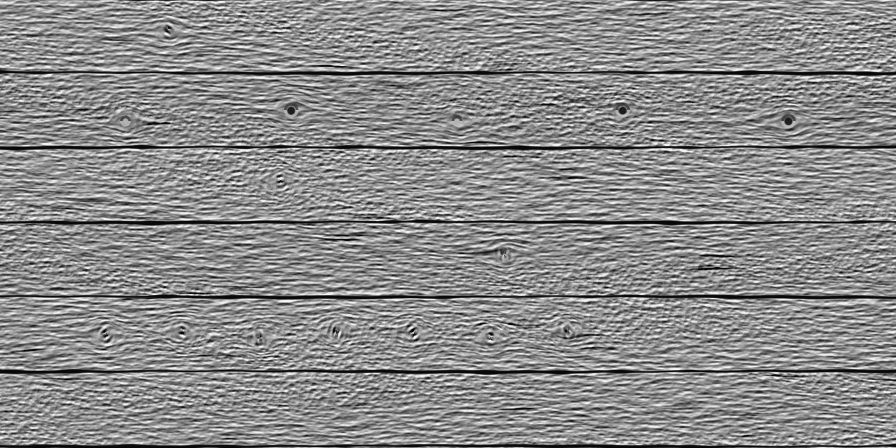
This texture map is drawn by a Shadertoy shader. Its source:

```glsl
#define PLANKS 6.0
#define GAP_WIDTH 0.0036
#define GAP_SHIFT 0.004
#define BASE_TONE 0.56
#define CONTRAST 1.15
#define LIGHT_STEP vec2(-0.0012, 0.0036)
#define FIBRE_SCALE vec2(17.0, 100.0)
#define FINE_SCALE vec2(48.0, 150.0)
#define PIT_SCALE vec2(75.0, 105.0)
#define CRACK_SCALE vec2(1.7, 42.0)
#define NAIL_RADIUS 0.012

vec2 hash2(vec2 p) {
    vec3 a = fract(p.xyx * vec3(0.1031, 0.1030, 0.0973));
    a += dot(a, a.yzx + 33.33);
    return fract((a.xx + a.yz) * a.zy);
}

// Distance to the nearest scattered cell centre
float cellular(vec2 p) {
    vec2 id = floor(p), f = fract(p);
    float nearest = 4.0;
    for (int y = -1; y <= 1; y++)
    for (int x = -1; x <= 1; x++) {
        vec2 o = vec2(x, y);
        vec2 d = o + hash2(id + o + 200.0) - f;
        nearest = min(nearest, dot(d, d));
    }
    return sqrt(nearest);
}

// Nearest nail or knot: centre in xy, index along the plank in z
vec3 nearestMark(float x, float plank) {
    if (plank == 4.0) {
        float i = clamp(round((x - 0.28) / 0.37), 0.0, 4.0);
        return vec3(0.28 + 0.37 * i, 0.742 - 0.012 * cos(3.1416 * i), i);
    }
    if (plank == 1.0) {
        float i = clamp(round((x - 0.235) / 0.172), 0.0, 6.0);
        return vec3(0.235 + 0.172 * i, 0.255 + 0.008 * sin(i * 2.3), i);
    }
    if (plank == 2.0 || plank == 3.0 || plank == 5.0)
        return vec3(0.125 + 1.0 / (plank - 1.0), (plank + 0.6) / PLANKS, 0.0);
    return vec3(-9.0);
}

// Wood coordinates: grain waves gently and parts around marks
vec2 grainSpace(vec2 p, float plank, vec2 mark) {
    vec2 d = p - mark;
    vec2 q = p + vec2(plank * 3.7, plank * 1.3);
    q.y += 0.007 * sin(p.x * 3.1 + plank * 2.4)
         + 0.003 * sin(p.x * 8.7 + plank * 4.1 + p.y * 20.0)
         + 0.0012 * sin(p.x * 31.0 + p.y * 60.0);
    q.y -= 0.7 * d.y * exp(-dot(d, d) * 900.0);
    return q;
}

float relief(vec2 p, float plank, vec2 mark) {
    vec2 q = grainSpace(p, plank, mark);
    float worn = 0.5 + 0.5 * sin(q.x * 4.3 + 2.0 * sin(q.y * 21.0 + q.x * 1.7));
    float h = mix(0.62, 0.4, worn) * cellular(q * FIBRE_SCALE);
    h += 0.3 * cellular(q * FINE_SCALE);
    h += mix(0.12, 0.48, worn * worn) * cellular(q * PIT_SCALE);
    // Broken rings of a knot
    vec2 d = (p - mark) * vec2(1.25, 1.0);
    float r = length(d);
    float turn = sin(atan(d.y, d.x) * 2.0 + plank * 1.7 + mark.x * 9.0);
    float knot = plank == 4.0 ? 0.0 : exp(-r * r * 2600.0);
    h += 0.45 * knot * (0.5 + 0.5 * turn) * cos(r * 420.0 + turn);
    return h;
}

void mainImage(out vec4 fragColor, in vec2 fragCoord) {
    vec2 p = fragCoord / iResolution.y;
    float px = 1.0 / iResolution.y;

    // Six boards with slightly uneven edges
    float row = round((p.y - GAP_SHIFT) * PLANKS);
    float wobble = 0.0012 * sin(p.x * 5.0 + row * 2.1)
                 + 0.0008 * sin(p.x * 37.0 + row * 4.7);
    float edge = p.y - GAP_SHIFT - row / PLANKS + wobble;
    float plank = edge > 0.0 ? row : row - 1.0;
    vec3 mark = nearestMark(p.x, plank);

    // Grain lit from above
    float slope = relief(p, plank, mark.xy) - relief(p + LIGHT_STEP, plank, mark.xy);
    float tone = BASE_TONE + CONTRAST * slope + 0.015 * sin(plank * 2.7);

    // Long drying cracks
    vec2 q = grainSpace(p, plank, mark.xy);
    float crack = 1.0 - smoothstep(0.03, 0.13, cellular(q * CRACK_SCALE));
    tone -= 0.36 * crack * smoothstep(-0.4, 0.8, sin(q.x * 3.3 + q.y * 47.0));

    // Nail holes alternate with pale plugs; knots have a dark heart
    vec2 d = p - mark.xy;
    float r = length(d);
    if (plank == 4.0) {
        bool plug = mod(mark.z, 2.0) < 0.5 && mark.z < 3.5;
        float size = NAIL_RADIUS * (plug ? 0.75 : 1.1);
        float ring = 1.0 - smoothstep(0.0015, 0.0015 + 1.5 * px, abs(r - size));
        float core = 1.0 - smoothstep(-px, px, length(d + vec2(0.0, 0.001)) - size * 0.65);
        tone = mix(tone, d.y > 0.0 ? 0.2 : 0.75, 0.75 * ring);
        tone = mix(tone, plug ? 0.72 : 0.06, 0.9 * core);
    } else {
        float heart = exp(-dot(d, d) * 14000.0);
        tone -= 0.45 * heart * smoothstep(0.7, 0.2, cellular(p * 90.0));
    }

    // Chipped dark gaps with bright lips
    float chip = 1.0 - smoothstep(0.0, 0.35, cellular(vec2(p.x * 9.0, row * 5.3)));
    float halfGap = GAP_WIDTH * (0.85 + 0.25 * sin(p.x * 6.0 + row * 1.9)) + 0.002 * chip;
    float away = abs(edge) - halfGap;
    tone += 0.2 * exp(-max(away, 0.0) * 230.0);
    tone = mix(0.03, tone, smoothstep(-px, px, away));

    fragColor = vec4(vec3(clamp(tone, 0.03, 0.95)), 1.0);
}
```
